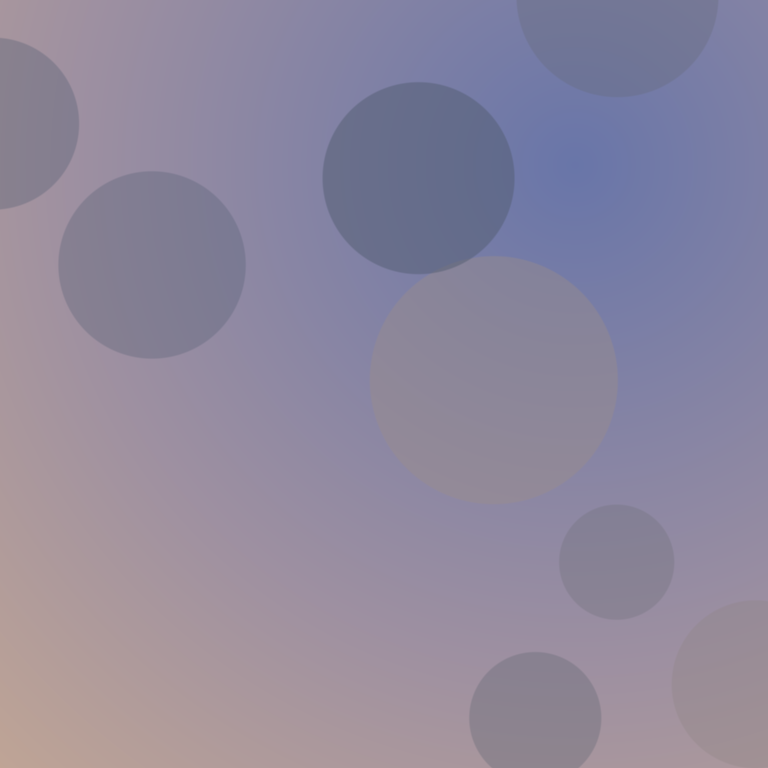
A WebGL 1 fragment shader for this background:

```glsl
precision highp float;
// A dusk backdrop: a radial blend from a blue glow out to warm tan,
// with translucent discs laid over it. Each disc is a distance test
// tinted between slate and tan, blended in order inside a loop.

#define GLOW_CENTER vec2(0.749, 0.785)
#define GLOW_BLUE vec3(0.410, 0.460, 0.660)
#define MID_MAUVE vec3(0.620, 0.565, 0.630)
#define FAR_TAN vec3(0.750, 0.645, 0.585)
#define MID_RADIUS 0.66
#define FAR_RADIUS 1.09
#define DISC_SLATE vec3(0.320, 0.360, 0.440)
#define DISC_TAN vec3(0.612, 0.553, 0.530)
#define EDGE_SOFTNESS 0.0015

uniform vec2 u_resolution;

// Three-stop radial gradient around the glow
vec3 backdrop(vec2 p) {
  float d = distance(p, GLOW_CENTER);
  vec3 inner = mix(GLOW_BLUE, MID_MAUVE, clamp(d / MID_RADIUS, 0.0, 1.0));
  float outer = clamp((d - MID_RADIUS) / (FAR_RADIUS - MID_RADIUS), 0.0, 1.0);
  return mix(inner, FAR_TAN, outer);
}

// Each column is one disc: center x, center y, radius, opacity.
// Warmth moves its tint from slate to tan.
vec3 layDiscs(vec3 color, vec2 p, mat4 discs, vec4 warmth) {
  float soft = max(EDGE_SOFTNESS, 0.75 / u_resolution.y);
  for (int i = 0; i < 4; i++) {
    vec4 disc = discs[i];
    float edge = distance(p, disc.xy) - disc.z;
    float cover = 1.0 - smoothstep(-soft, soft, edge);
    vec3 tint = mix(DISC_SLATE, DISC_TAN, warmth[i]);
    color = mix(color, tint, cover * disc.w);
  }
  return color;
}

void main() {
  vec2 p = gl_FragCoord.xy / u_resolution.y;
  vec3 color = backdrop(p);

  // Warmer discs, fading into the backdrop
  mat4 warmDiscs = mat4(
    0.643, 0.505, 0.1615, 0.40,
    0.984, 0.109, 0.1094, 0.33,
    0.803, 0.268, 0.0750, 0.34,
    0.804, 1.005, 0.1315, 0.33);
  color = layDiscs(color, p, warmDiscs, vec4(1.0, 0.8, 0.4, 0.25));

  // Darker discs on top
  mat4 slateDiscs = mat4(
    -0.009, 0.839, 0.1120, 0.35,
    0.198, 0.655, 0.1220, 0.32,
    0.545, 0.768, 0.1250, 0.50,
    0.697, 0.065, 0.0860, 0.40);
  color = layDiscs(color, p, slateDiscs, vec4(0.0, 0.0, 0.0, 0.3));

  gl_FragColor = vec4(color, 1.0);
}
```
